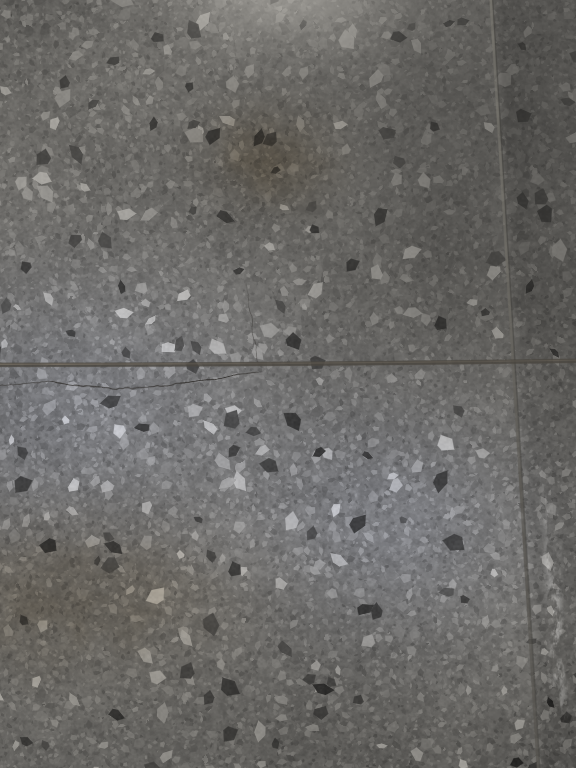
Reproduce this texture procedurally as a WebGL 2 fragment shader.

```glsl
#version 300 es
precision highp float;
// Worn grey terrazzo floor: stone chips, two thin joints, a crack and soft uneven light.
uniform vec2 u_resolution;
out vec4 outColor;

vec2 hash2(vec2 p) {
  return fract(sin(vec2(dot(p, vec2(127.1, 311.7)), dot(p, vec2(269.5, 183.3)))) * 43758.5453);
}

float noise(vec2 p) {
  vec2 i = floor(p), f = fract(p);
  f = f * f * (3.0 - 2.0 * f);
  return mix(mix(hash2(i).x, hash2(i + vec2(1, 0)).x, f.x),
             mix(hash2(i + vec2(0, 1)).x, hash2(i + 1.0).x, f.x), f.y);
}

float fbm(vec2 p) {
  float sum = 0.0, amp = 0.5;
  for (int i = 0; i < 4; i++) {
    sum += amp * noise(p);
    p = p * 2.03 + 17.0;
    amp *= 0.5;
  }
  return sum;
}

// Soft elliptical patch
float pool(vec2 p, vec2 center, vec2 radius) {
  vec2 d = (p - center) / radius;
  return exp(-dot(d, d));
}

// Soft line: 1 on the line, 0 beyond its half width
float stroke(float d, float halfWidth) {
  float soft = max(0.0012, 0.8 / u_resolution.x);
  return 1.0 - smoothstep(halfWidth - soft, halfWidth + soft, abs(d));
}

// Scattered angular chips: x = coverage, y = random tone
vec2 chips(vec2 p, float density, float seed, float share) {
  vec2 q = p * density, hit = vec2(0);
  float soft = density * max(0.0013, 0.8 / u_resolution.x);
  for (int j = -1; j <= 1; j++)
  for (int i = -1; i <= 1; i++) {
    vec2 id = floor(q) + vec2(i, j);
    vec2 place = hash2(id + seed), kind = hash2(id + seed + 37.7);
    vec2 d = q - id - place;
    if (kind.x > share || dot(d, d) > 1.0) continue;
    float turn = 6.2832 * kind.y, c = cos(turn), s = sin(turn);
    d = mat2(c, -s, s, c) * d;
    d.y *= 1.0 + 0.8 * place.x;
    float reach = 0.0;
    for (int k = 0; k < 5; k++) {
      float a = 1.2566 * (float(k) + 0.6 * fract(kind.y * 91.7 + float(k) * 0.618));
      reach = max(reach, dot(d, vec2(cos(a), sin(a))));
    }
    float radius = mix(0.17, 0.42, place.y);
    float cover = 1.0 - smoothstep(-soft, soft, reach - radius);
    if (cover > hit.x) hit = vec2(cover, fract(kind.y * 53.3 + place.x));
  }
  return hit;
}

void main() {
  vec2 p = gl_FragCoord.xy / u_resolution.x;
  float acrossJoint = p.x - (0.934 - 0.0615 * p.y);
  float alongJoint = p.y - (0.700 + 0.007 * p.x * p.x);

  // Uneven light, with cool sheen and brown stains
  float cool = pool(p, vec2(0.12, 0.62), vec2(0.36, 0.24)) + pool(p, vec2(0.68, 0.43), vec2(0.24, 0.2));
  float glare = pool(p, vec2(0.5, 1.36), vec2(0.17, 0.10));
  float light = 0.415 + 0.065 * cool + 0.2 * glare
    - 0.06 * pool(p, vec2(0.85, 1.05), vec2(0.32, 0.35))
    - 0.05 * pool(p, vec2(0.75, 0.0), vec2(0.6, 0.2))
    - 0.05 * pool(p, vec2(0.0, 1.36), vec2(0.2, 0.12))
    + 0.09 * (fbm(p * 5.0) - 0.47);
  light -= 0.05 * smoothstep(0.0, 0.02, acrossJoint);
  float stain = 0.7 * pool(p, vec2(0.47, 1.06), vec2(0.1, 0.08))
    + 0.6 * pool(p, vec2(0.12, 0.3), vec2(0.25, 0.12));
  stain *= 0.5 + fbm(p * 22.0);

  // Cement, then chips from fine to coarse
  float tone = 0.14 * (fbm(p * 110.0) - 0.47);
  vec2 grit = chips(p, 105.0, 3.0, 0.85);
  tone = mix(tone, mix(-0.11, 0.13, grit.y), 0.75 * grit.x);
  vec2 fine = chips(p + 0.013, 66.0, 71.0, 0.75);
  tone = mix(tone, mix(-0.10, 0.15, fine.y), 0.8 * fine.x);
  vec2 medium = chips(p, 42.0, 19.0, 0.4);
  tone = mix(tone, mix(-0.07, 0.19, medium.y), 0.8 * medium.x);
  vec2 pale = chips(p, 30.0, 143.0, 0.13);
  tone = mix(tone, mix(0.14, 0.34, pale.y), 0.85 * pale.x);
  vec2 dark = chips(p, 28.0, 211.0, 0.10);
  tone = mix(tone, mix(-0.27, -0.14, dark.y), 0.9 * dark.x);
  tone += 0.04 * (noise(p * 260.0) - 0.5);
  float contrast = 0.85 + 0.25 * cool - 0.3 * pool(p, vec2(0.9, 1.1), vec2(0.4, 0.4)) - 0.3 * glare;
  float grey = light + tone * contrast;
  vec3 color = grey * mix(vec3(1.015, 1.0, 0.965), vec3(0.99, 1.0, 1.035), clamp(cool, 0.0, 1.0));
  color *= mix(vec3(1), vec3(0.88, 0.82, 0.72), clamp(stain, 0.0, 1.0));

  // Scuffed pale streak beside the upright joint
  float scuff = pool(p, vec2(0.965 - 0.06 * (p.y - 0.25), 0.25), vec2(0.012, 0.2));
  color += 0.28 * scuff * smoothstep(0.4, 0.65, fbm(p * vec2(90.0, 40.0)));

  // Wandering crack and a finer upright branch
  float jitter = 0.010 * (fbm(p * 45.0) - 0.47);
  float crackY = 0.664 + 0.006 * sin(22.0 * p.x) + 0.027 * smoothstep(0.34, 0.46, p.x);
  float crack = stroke(p.y - crackY + jitter, 0.0009) * (1.0 - smoothstep(0.44, 0.46, p.x));
  float branch = stroke(p.x - 0.446 + 0.14 * (p.y - 0.708) + jitter, 0.0006);
  branch *= smoothstep(0.69, 0.71, p.y) * (1.0 - smoothstep(0.80, 0.87, p.y));
  color = mix(color, vec3(0.20, 0.19, 0.18), 0.75 * crack * (0.5 + noise(p * 40.0)) + 0.5 * branch);

  // Joints: a dusty upright strip and a darker level strip with a lit edge
  float wear = noise(p * 30.0);
  vec3 strip = mix(vec3(0.33, 0.32, 0.30), vec3(0.48, 0.47, 0.44), smoothstep(0.3, 1.2, p.y));
  color = mix(color, vec3(0.25, 0.245, 0.23), 0.55 * stroke(acrossJoint - 0.003, 0.0016));
  color = mix(color, strip, (0.5 + 0.35 * wear) * stroke(acrossJoint, 0.0024));
  color = mix(color, vec3(0.29, 0.275, 0.25), 0.85 * stroke(alongJoint, 0.0038));
  float edge = stroke(alongJoint - 0.001, 0.001) * (1.0 - 0.6 * smoothstep(0.1, 0.5, p.x));
  color = mix(color, vec3(0.55, 0.51, 0.45), edge * (0.35 + 0.4 * wear));

  outColor = vec4(clamp(color, 0.0, 1.0), 1.0);
}
```
